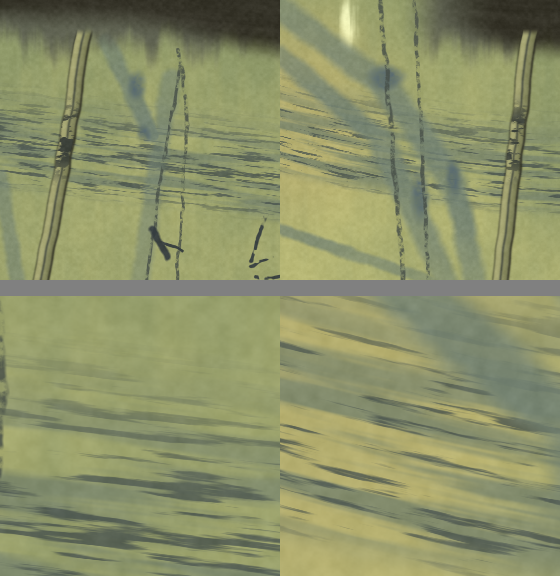
Top, the full canvas; bottom, a detail of the centre.
Write a WebGL 1 fragment shader that draws this texture.

```glsl
precision highp float;
// Two weathered yellow-green painted panels joined by a hard vertical seam.
// Stretched noise makes the scraped streaks and stains; distance functions
// make the faded bands, thin cracks, raised ribs and small dark marks.
uniform vec2 u_resolution;

float hash(vec2 p) {
  return fract(sin(dot(p, vec2(127.1, 311.7))) * 43758.5453);
}

float noise(vec2 p) {
  vec2 i = floor(p), f = fract(p);
  f = f * f * (3.0 - 2.0 * f);
  return mix(mix(hash(i), hash(i + vec2(1, 0)), f.x),
             mix(hash(i + vec2(0, 1)), hash(i + 1.0), f.x), f.y);
}

float fbm(vec2 p) {
  float sum = 0.0, amp = 0.53;
  for (int i = 0; i < 4; i++) {
    sum += amp * noise(p);
    p = p * 2.03 + 17.3;
    amp *= 0.5;
  }
  return sum;
}

// Soft-edged line from a to b with half width w
float stroke(vec2 p, vec2 a, vec2 b, float w) {
  vec2 d = b - a;
  float t = clamp(dot(p - a, d) / dot(d, d), 0.0, 1.0);
  return 1.0 - smoothstep(w * 0.45, w * 1.15, length(p - a - d * t));
}

float blob(vec2 p, vec2 c, vec2 r) {
  return 1.0 - smoothstep(0.3, 1.1, length((p - c) / r));
}

void main() {
  vec2 p = gl_FragCoord.xy / u_resolution.y;
  float right = step(1.0, p.x);
  vec2 l = vec2(p.x - right, p.y);
  float cloud = fbm(p * 3.5), grit = fbm(p * 75.0);
  float run = fbm(p * vec2(22.0, 2.5));
  vec2 w = l + 0.02 * (vec2(fbm(p * 16.0), fbm(p * 16.0 + 40.0)) - 0.5);

  // Faded paint, yellower toward the bottom and the inner right panel
  float yellow = 0.36 + right * 0.42 * (1.0 - l.x) - 0.55 * (l.y - 0.4)
               + 0.9 * (cloud - 0.5) + 0.4 * (run - 0.5);
  vec3 col = mix(vec3(0.56, 0.60, 0.41), vec3(0.72, 0.72, 0.46), clamp(yellow, 0.0, 1.0));
  col = mix(col, vec3(0.76, 0.68, 0.42), 0.4 * right * blob(l, vec2(0.0, 0.6), vec2(0.5, 0.5)));

  // Scraped streaks, steeper on the right panel
  float s = l.y + mix(0.12 * l.x, 0.26 * l.x - 0.11 * l.x * l.x, right);
  float lo = mix(0.31, 0.36, right), hi = mix(0.74, 0.79, right);
  float zone = smoothstep(lo, lo + 0.08, s) * (1.0 - smoothstep(hi - 0.24, hi, s));
  float wash = fbm(vec2(p.x * 3.0, s * 38.0));
  float fine = fbm(vec2(p.x * 9.0 + 5.0, s * 105.0));
  col = mix(col, vec3(0.46, 0.51, 0.42), zone * 0.8 * smoothstep(0.36, 0.66, wash));
  col = mix(col, vec3(0.29, 0.33, 0.31), zone * 0.8 * smoothstep(0.54, 0.70, fine));

  // Broad blue-grey bands and smudges
  float band, smudge, crack;
  if (right > 0.5) {
    band = max(stroke(w, vec2(0.0, 0.97), vec2(0.36, 0.70), 0.055),
               stroke(w, vec2(0.36, 0.72), vec2(0.62, 0.34), 0.06));
    band = max(band, stroke(w, vec2(0.62, 0.34), vec2(0.71, -0.05), 0.05));
    band = max(band, stroke(w, vec2(0.0, 0.80), vec2(0.36, 0.50), 0.045));
    band = max(band, stroke(w, vec2(0.36, 0.50), vec2(0.60, -0.02), 0.055));
    band = max(band, stroke(w, vec2(0.0, 0.18), vec2(0.55, -0.01), 0.025));
    smudge = max(blob(w, vec2(0.38, 0.72), vec2(0.08, 0.05)),
                 blob(w, vec2(0.50, 0.30), vec2(0.04, 0.11)));
    smudge = max(smudge, blob(w, vec2(0.62, 0.36), vec2(0.035, 0.08)));
    crack = max(stroke(w, vec2(0.36, 1.0), vec2(0.44, 0.0), 0.010),
                stroke(w, vec2(0.48, 1.0), vec2(0.53, 0.0), 0.008));
  } else {
    band = max(stroke(w, vec2(0.0, 0.37), vec2(0.06, 0.0), 0.035),
               stroke(w, vec2(0.38, 0.86), vec2(0.54, 0.52), 0.035));
    band = max(band, 0.7 * stroke(w, vec2(0.61, 0.72), vec2(0.50, 0.0), 0.04));
    smudge = max(blob(w, vec2(0.49, 0.69), vec2(0.04, 0.06)),
                 blob(w, vec2(0.51, 0.52), vec2(0.03, 0.04)));
    crack = max(stroke(w, vec2(0.64, 0.76), vec2(0.52, 0.0), 0.007),
                stroke(w, vec2(0.64, 0.82), vec2(0.67, 0.55), 0.009));
    crack = max(crack, stroke(w, vec2(0.67, 0.55), vec2(0.63, 0.0), 0.007));
  }
  col = mix(col, vec3(0.45, 0.51, 0.45), band * (0.35 + 0.7 * cloud));
  col = mix(col, vec3(0.32, 0.39, 0.42), smudge * (0.3 + 0.8 * grit));
  col = mix(col, vec3(0.27, 0.30, 0.27), crack * smoothstep(0.25, 0.65, grit) * 0.85);

  // Grimy top edge with a dark brown corner
  float grime = smoothstep(0.78, 0.91, l.y + 0.16 * (run - 0.5) + 0.10 * (cloud - 0.5));
  grime *= mix(1.0, smoothstep(0.42, 0.6, l.x), right);
  col = mix(col, vec3(0.35, 0.36, 0.31), grime * 0.9);
  float corner = smoothstep(0.89, 1.0, l.y + 0.13 * smoothstep(0.4, 1.0, l.x) + 0.04 * (cloud - 0.5));
  corner *= mix(1.0, smoothstep(0.5, 0.8, l.x), right);
  col = mix(col, vec3(0.18, 0.17, 0.13) + 0.08 * (wash - 0.5), corner * 0.9);
  col += right * 0.3 * blob(l, vec2(0.25, 0.93), vec2(0.05, 0.12)) * smoothstep(0.4, 0.7, run);

  // Raised rib with lit flank, dark groove and cast shadow
  float axis = mix(0.143 + 0.21 * l.y - 0.04 * l.y * l.y, 0.784 + 0.12 * l.y, right);
  float u = (l.x - axis + 0.008 * (noise(vec2(3.0, l.y * 18.0)) - 0.5)) / 0.027;
  float top = 1.0 - smoothstep(0.87, 0.9, l.y);
  float rib = top * (1.0 - smoothstep(0.85, 1.05, abs(u)));
  vec3 ribCol = mix(vec3(0.66, 0.66, 0.46), vec3(0.50, 0.51, 0.35), smoothstep(-0.6, 0.8, u));
  float scuff = blob(l, vec2(axis, 0.5), vec2(0.1, 0.17)) * smoothstep(0.42, 0.6, fbm(l * vec2(25.0, 60.0)));
  ribCol = mix(ribCol, vec3(0.24, 0.26, 0.23), max(scuff, 0.7 * exp(-30.0 * u * u)));
  col = mix(col, ribCol, rib);
  col = mix(col, vec3(0.20, 0.20, 0.15), top * 0.8 * (exp(-28.0 * (u - 1.0) * (u - 1.0)) + 0.5 * exp(-40.0 * (u + 1.0) * (u + 1.0))));

  // Small dark chip and dashed scratches low on the left panel
  float chip = max(stroke(w, vec2(0.54, 0.18), vec2(0.60, 0.08), 0.014), stroke(w, vec2(0.56, 0.14), vec2(0.65, 0.10), 0.006));
  float dash = max(stroke(w, vec2(0.95, 0.23), vec2(0.90, 0.07), 0.008), stroke(w, vec2(0.90, 0.05), vec2(0.97, 0.08), 0.008));
  dash = max(dash, stroke(w, vec2(0.91, 0.01), vec2(1.0, 0.015), 0.007)) * smoothstep(0.3, 0.55, noise(l * 60.0));
  col = mix(col, vec3(0.19, 0.22, 0.24), (1.0 - right) * max(chip, dash) * 0.9);

  col += 0.07 * (grit - 0.5);
  gl_FragColor = vec4(col, 1.0);
}
```
